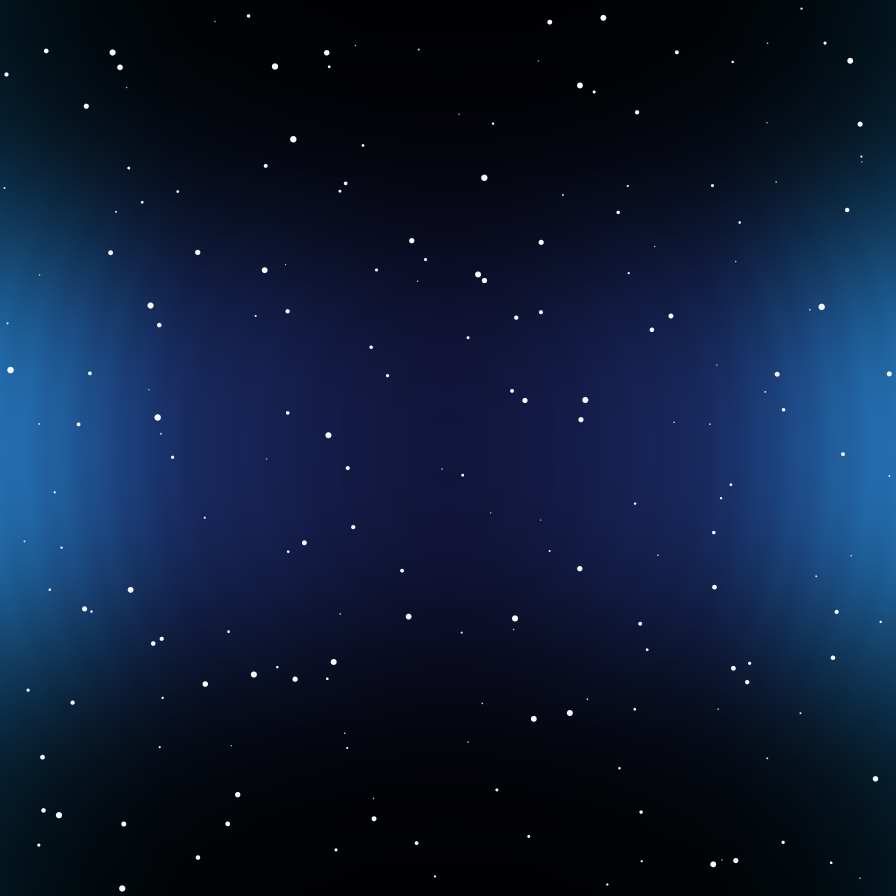
Reproduce this background procedurally as a Shadertoy shader.

```glsl
// Starry night sky: an indigo band between blue glows at the left and right edges.

vec2 hash2(vec2 p) {
    vec3 q = fract(p.xyx * vec3(0.1031, 0.1030, 0.0973));
    q += dot(q, q.yzx + 33.33);
    return fract((q.xx + q.yz) * q.zy);
}

// One jittered star per cell; sizes vary from dust to small discs.
float starLayer(vec2 p, float cells, float seed, float pixel) {
    vec2 cell = floor(p * cells);
    vec2 key = cell + seed;
    vec2 center = (cell + mix(vec2(0.04), vec2(0.96), hash2(key))) / cells;
    float size = hash2(key + 57.0).x;
    float radius = mix(0.0007, 0.0036, pow(size, 1.4));
    float coverage = clamp(0.5 + (radius - length(p - center)) / pixel, 0.0, 1.0);
    return coverage * mix(0.7, 1.0, smoothstep(0.0, 0.4, size));
}

// Horizontal colour ramp, dimmed away from the middle height.
vec3 skyColor(vec2 uv) {
    vec2 offset = abs(uv - 0.5) * 2.0;
    vec3 bandColor = mix(vec3(0.070, 0.085, 0.235), vec3(0.095, 0.165, 0.380),
                         smoothstep(0.0, 0.7, offset.x));
    float edgeGlow = smoothstep(0.52, 1.05, offset.x);
    bandColor = mix(bandColor, vec3(0.140, 0.440, 0.700), edgeGlow);

    float falloff = exp(-pow(offset.y / 0.54, 2.5));
    vec3 nightColor = mix(vec3(0.002, 0.004, 0.008), vec3(0.008, 0.075, 0.110),
                          pow(offset.x, 4.0));
    vec3 color = mix(nightColor, bandColor, falloff);

    // Barely visible oval ripples
    float ripple = sin(length(offset * vec2(1.0, 0.85)) * 75.0);
    return color * (1.0 + 0.015 * ripple);
}

void mainImage(out vec4 fragColor, in vec2 fragCoord) {
    vec2 uv = fragCoord / iResolution.xy;
    vec2 p = fragCoord / iResolution.y;
    float pixel = 1.0 / iResolution.y;

    // Overlapping grids of different pitch break up any regularity
    float stars = 0.0;
    for (int i = 0; i < 3; i++) {
        float layer = float(i);
        stars = max(stars, starLayer(p, 7.0 + layer, 19.0 + 83.0 * layer, pixel));
    }

    fragColor = vec4(mix(skyColor(uv), vec3(0.97, 0.98, 1.0), stars), 1.0);
}
```
